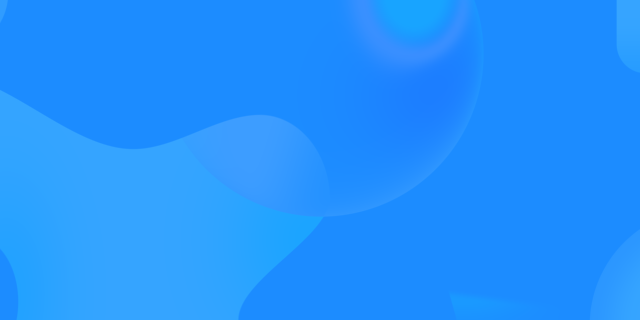
This background is drawn by a Shadertoy shader. Its source:

```glsl
#define BASE vec3(0.11, 0.55, 1.0)
#define DEEP vec3(0.11, 0.485, 1.0)
#define SKY vec3(0.21, 0.645, 1.0)
#define CYAN vec3(0.095, 0.645, 1.0)
#define LILAC vec3(0.25, 0.57, 1.0)
#define DISC_CENTER vec2(1.003, 0.831)
#define DISC_RADIUS 0.508
#define CREST vec2(0.8125, 0.641)
#define VALLEY vec2(0.417, 0.534)
#define WAIST 0.375

// Coverage of a signed distance, softened over about one pixel
float fill(float d) {
    float w = 0.8 / iResolution.y;
    return 1.0 - smoothstep(-w, w, d);
}

float ellipse(vec2 p, vec2 axes) {
    return (length(p / axes) - 1.0) * min(axes.x, axes.y);
}

float roundBox(vec2 p, vec2 halfSize, float r) {
    vec2 q = abs(p) - halfSize + r;
    return length(max(q, 0.0)) + min(max(q.x, q.y), 0.0) - r;
}

// Soft round spot, 1 at its centre
float spot(vec2 p, vec2 center, vec2 size) {
    vec2 q = (p - center) / size;
    return exp(-dot(q, q));
}

// Flowing shape: wavy top, rounded crest, tapering right flank
float wave(vec2 p) {
    if (p.y < WAIST) {
        float flank = mix(0.745, 1.031, smoothstep(0.0, 0.385, p.y));
        return (p.x - flank) * 0.75;
    }
    if (p.x > CREST.x) {
        return ellipse(p - vec2(CREST.x, WAIST), vec2(0.219, CREST.y - WAIST));
    }
    float u = max(1.0 - p.x / VALLEY.x, 0.0);
    float top = VALLEY.y + 0.185 * u * u * (1.87 - 0.87 * u);
    top += (CREST.y - VALLEY.y) * smoothstep(VALLEY.x, CREST.x, p.x);
    return (p.y - top) * 0.9;
}

// Glassy disc with a dark core, a cyan pool and a bright rim
vec3 discColor(vec2 p, float d) {
    vec3 c = mix(BASE, DEEP, 0.95 * spot(p, vec2(1.40, 0.70), vec2(0.27, 0.22)));
    vec2 q = (p - vec2(1.294, 1.026)) / vec2(0.161, 0.198);
    float e = length(q);
    float band = (e - 1.0) / mix(0.32, 0.17, smoothstep(-0.8, 0.5, q.x));
    c = mix(c, LILAC, 0.8 * exp(-band * band));
    c = mix(c, CYAN, 1.0 - smoothstep(0.5, 1.0, e));
    float lower = smoothstep(0.95, 0.4, p.y);
    vec3 rimColor = mix(vec3(0.10, 0.60, 1.0), vec3(0.20, 0.60, 1.0), lower);
    float rim = exp(d / mix(0.025, 0.06, lower));
    return mix(c, rimColor, 0.85 * rim * smoothstep(0.6, 1.0, p.x));
}

vec3 waveColor(vec2 p, float discD) {
    vec3 c = mix(SKY, CYAN, 0.9 * spot(p, vec2(0.98, 0.25), vec2(0.26, 0.30)));
    c = mix(c, vec3(0.11, 0.63, 1.0), 0.8 * spot(p, vec2(0.02, 0.08), vec2(0.18, 0.36)));

    // Overlap with the disc, shaded along the disc edge
    vec3 overlap = mix(vec3(0.24, 0.615, 1.0), vec3(0.14, 0.57, 1.0),
                       smoothstep(0.75, 1.04, p.x - 0.3 * (p.y - WAIST)));
    overlap = mix(overlap, vec3(0.19, 0.59, 1.0), 0.6 * exp(discD / 0.03));
    return mix(c, overlap, fill(discD) * smoothstep(0.42, 0.76, p.x));
}

void mainImage(out vec4 fragColor, in vec2 fragCoord) {
    vec2 p = fragCoord / iResolution.xy * vec2(2.0, 1.0);
    vec3 col = BASE;

    // Disc and flowing shape, with a notch at the left border
    float discD = length(p - DISC_CENTER) - DISC_RADIUS;
    col = mix(col, discColor(p, min(discD, 0.0)), fill(discD));
    float notch = ellipse(p - vec2(-0.078, 0.057), vec2(0.135, 0.203));
    float waveMask = fill(max(wave(p), -notch));
    col = mix(col, waveColor(p, min(discD, 0.01)), waveMask);

    // Corner shapes
    float topLeft = ellipse(p - vec2(-0.078, 1.026), vec2(0.104, 0.148));
    col = mix(col, vec3(0.19, 0.61, 1.0), fill(topLeft));
    float topRight = roundBox(p - vec2(2.044, 0.948), vec2(0.117, 0.177), 0.091);
    col = mix(col, mix(vec3(0.15, 0.61, 1.0), SKY, smoothstep(0.75, 0.95, p.y)), fill(topRight));
    float bottomRight = length(p - vec2(2.208, -0.016)) - 0.365;
    col = mix(col, mix(vec3(0.17, 0.59, 1.0), SKY, smoothstep(0.0, -0.15, bottomRight)),
              fill(bottomRight));

    // Translucent sheet rising from the bottom border
    vec2 s = p - vec2(1.401, 0.094);
    float topEdge = s.y + 0.13 * s.x;
    float leftEdge = -s.x - 0.28 * s.y;
    float sheet = fill(leftEdge) * smoothstep(0.004, -0.025, topEdge);
    sheet *= smoothstep(0.38, 0.06, s.x) * mix(0.45, 1.0, smoothstep(-0.10, -0.03, s.y));
    col = mix(col, vec3(0.10, 0.615, 1.0), 0.8 * sheet);

    fragColor = vec4(col, 1.0);
}
```
